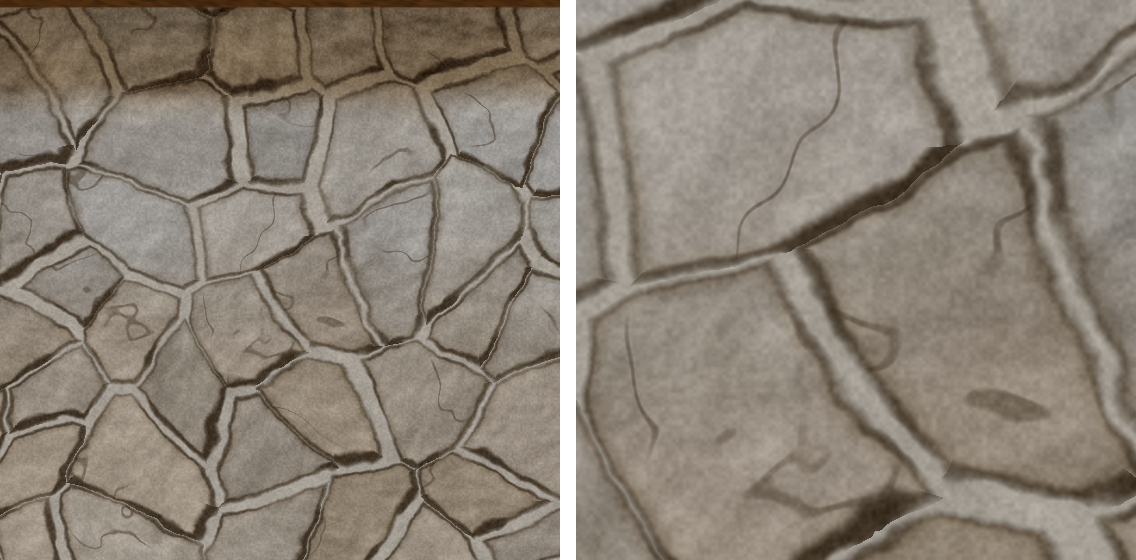
Left, the full canvas; right, a detail of the centre.
Reproduce this texture procedurally as a WebGL 1 fragment shader.

```glsl
precision highp float;
// Irregular flagstone wall with pale mortar, shaded below a wooden beam.
uniform vec2 u_resolution;

float hash(vec2 p) {
  vec3 q = fract(vec3(p.xyx) * 0.1031);
  q += dot(q, q.yzx + 33.33);
  return fract((q.x + q.y) * q.z);
}

vec2 hash2(vec2 p) {
  return vec2(hash(p + 17.3), hash(p + 71.9));
}

float noise(vec2 p) {
  vec2 i = floor(p), f = fract(p);
  f = f * f * (3.0 - 2.0 * f);
  return mix(mix(hash(i), hash(i + vec2(1, 0)), f.x),
             mix(hash(i + vec2(0, 1)), hash(i + vec2(1, 1)), f.x), f.y);
}

float fbm(vec2 p) {
  float sum = 0.0, amp = 0.53;
  for (int i = 0; i < 4; i++) {
    sum += amp * noise(p);
    p = mat2(1.6, 1.2, -1.2, 1.6) * p + 5.7;
    amp *= 0.5;
  }
  return sum;
}

vec2 seed(vec2 cell) {
  return cell + 0.04 + 0.92 * hash2(cell);
}

// Distance to the nearest joint; also gives the stone id and joint direction.
float stones(vec2 p, out vec2 id, out vec2 toJoint) {
  vec2 base = floor(p);
  float nearest = 9.0;
  id = base;
  for (int y = -1; y <= 1; y++) {
    for (int x = -1; x <= 1; x++) {
      vec2 c = base + vec2(x, y);
      float d = distance(p, seed(c));
      if (d < nearest) { nearest = d; id = c; }
    }
  }
  vec2 home = seed(id);
  float joint = 9.0;
  toJoint = vec2(0, -1);
  for (int y = -2; y <= 2; y++) {
    for (int x = -2; x <= 2; x++) {
      if (x == 0 && y == 0) continue;
      vec2 c = id + vec2(x, y), other = seed(c);
      vec2 dir = normalize(other - home);
      float halfWidth = mix(0.005, 0.085, hash(id + c + 3.1));
      float d = dot(0.5 * (home + other) - p, dir) - halfWidth;
      if (d < joint) { joint = d; toJoint = dir; }
    }
  }
  return joint;
}

void main() {
  vec2 uv = gl_FragCoord.xy / u_resolution.y;

  // Bent, slightly ragged layout
  vec2 p = uv * vec2(5.3, 5.9) + 11.0;
  p += 0.7 * (vec2(noise(p * 0.6), noise(p * 0.6 + 40.0)) - 0.5);
  p += 0.11 * (vec2(fbm(uv * 24.0), fbm(uv * 24.0 + 9.0)) - 0.5);
  vec2 id, toJoint;
  float d = stones(p, id, toJoint);
  float tone = hash(id + 5.0);
  float stone = smoothstep(-0.008, 0.012, d);

  // Split faces: lit relief, blotches and a few fine cracks
  float turn = 6.28 * hash(id + 29.0);
  mat2 spin = mat2(cos(turn), sin(turn), -sin(turn), cos(turn));
  vec2 q = spin * uv * vec2(13.0, 20.0) + tone * 50.0;
  float face = fbm(q);
  float relief = face - fbm(q + spin * vec2(-0.1, 0.2));
  float blotch = fbm(uv * 9.0 + tone * 30.0) - 0.5;
  float vein = abs(fbm(q * 0.32 + 7.0) - 0.5);
  float crack = (1.0 - smoothstep(0.002, 0.010, vein))
              * smoothstep(0.48, 0.68, noise(uv * 11.0 + tone * 9.0));

  // Stone and mortar colours, cooler in the upper middle
  float cool = smoothstep(0.3, 0.65, uv.y + 0.15 * blotch);
  vec3 rock = mix(vec3(0.575, 0.535, 0.485), vec3(0.595, 0.58, 0.56), cool);
  rock += 0.07 * (tone - 0.5) + 0.13 * blotch;
  rock += vec3(0.02, 0.0, -0.025) * (hash(id + 61.0) - 0.3);
  rock += 0.30 * relief;
  rock = mix(rock, vec3(0.34, 0.29, 0.23), 0.6 * crack);
  rock *= mix(vec3(0.86, 0.83, 0.78), vec3(1), smoothstep(0.0, 0.09, d));
  vec3 mortar = vec3(0.635, 0.612, 0.575) + 0.10 * (fbm(uv * 30.0) - 0.5);
  vec3 color = mix(mortar, rock, stone);

  // Dark broken gaps, heaviest along lower and right edges
  float side = smoothstep(-0.1, 0.9, dot(toJoint, vec2(0.5, -0.86)));
  float broken = smoothstep(0.28, 0.62, noise(uv * 16.0 + 3.0));
  float thick = 0.018 + 0.062 * side * (0.35 + broken) * noise(uv * 45.0 + 8.0);
  float gap = 1.0 - smoothstep(0.25 * thick, thick + 0.012, abs(d - 0.005));
  gap *= mix(0.3 + 0.4 * broken, 0.95, side * (0.4 + 0.6 * broken));
  color = mix(color, vec3(0.22, 0.175, 0.12), gap);

  // Brown shade cast by the beam
  float shadeLine = uv.y + 0.035 * (fbm(uv * 7.0) - 0.5);
  float shade = smoothstep(0.78, 0.87, shadeLine);
  color *= mix(vec3(1), vec3(0.77, 0.68, 0.56), shade);
  color *= 1.0 - 0.10 * smoothstep(0.87, 1.0, uv.y);
  color += shade * stone * 0.22 * relief;

  // Mineral grain
  float grain = noise(uv * 260.0) + 0.7 * noise(uv * 470.0 + 31.0) - 0.85;
  color += 0.065 * grain;

  // Wooden beam along the top
  float fibre = noise(spin[0] * 0.0 + vec2(uv.x * 70.0 + uv.y * 90.0, uv.y * 160.0));
  vec3 wood = vec3(0.27, 0.16, 0.06) * (0.8 + 0.4 * fibre);
  color = mix(color, wood, smoothstep(0.985, 0.989, uv.y));

  gl_FragColor = vec4(clamp(color, 0.0, 1.0), 1.0);
}
```
